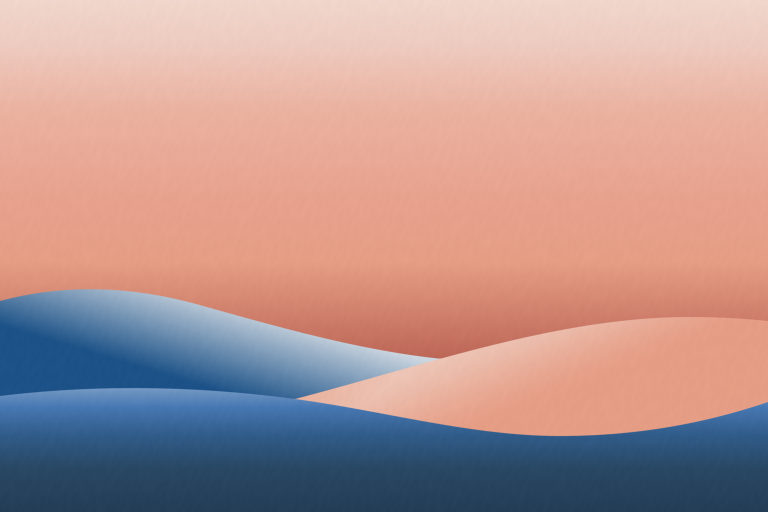
Write a Shadertoy shader that draws this background.

```glsl
// Layered dunes in blue and salmon under a soft pink dusk sky
#define SKY_TOP vec3(0.94, 0.84, 0.80)
#define SKY_MID vec3(0.905, 0.63, 0.55)
#define SKY_LOW vec3(0.74, 0.40, 0.34)
#define HILL_LIGHT vec3(0.80, 0.84, 0.88)
#define HILL_DEEP vec3(0.11, 0.32, 0.53)
#define DUNE_LIGHT vec3(0.93, 0.78, 0.725)
#define DUNE_DEEP vec3(0.90, 0.615, 0.52)
#define FRONT_RIM vec3(0.47, 0.61, 0.77)
#define FRONT_BLUE vec3(0.28, 0.47, 0.70)
#define FRONT_DEEP vec3(0.14, 0.24, 0.34)
#define GRAIN_AMOUNT 0.014
#define GRAIN_SCALE vec2(95.0, 38.0)

// Linear ramp from 0 at a to 1 at b
float ramp(float a, float b, float v) {
    return clamp((v - a) / (b - a), 0.0, 1.0);
}

// Cubic curve between two knots, each holding x, height and slope
float curve(vec3 a, vec3 b, float x) {
    float w = b.x - a.x;
    float t = ramp(a.x, b.x, x);
    float s = 1.0 - t;
    return a.y * s * s * (1.0 + 2.0 * t) + b.y * t * t * (3.0 - 2.0 * t)
         + w * t * s * (a.z * s - b.z * t);
}

// Ridge heights across the canvas
float backRidge(float x) {
    vec3 bend = vec3(0.26, 0.4043, -0.42);
    return x < bend.x ? curve(vec3(0.0, 0.4121, 0.40), bend, x)
                      : curve(bend, vec3(0.577, 0.2988, -0.15), x);
}

float duneRidge(float x) {
    vec3 crest = vec3(0.898, 0.3809, 0.0);
    return x < crest.x ? curve(vec3(0.384, 0.2207, 0.39), crest, x)
                       : curve(crest, vec3(1.0, 0.373, -0.16), x);
}

float frontRidge(float x) {
    vec3 bend = vec3(0.384, 0.2207, -0.20);
    vec3 dip = vec3(0.729, 0.1484, 0.0);
    if (x < bend.x) return curve(vec3(0.0, 0.2266, 0.18), bend, x);
    return x < dip.x ? curve(bend, dip, x)
                     : curve(dip, vec3(1.0, 0.2148, 0.51), x);
}

// Cellular noise for the paper grain
vec2 hash2(vec2 p) {
    vec2 q = vec2(dot(p, vec2(127.1, 311.7)), dot(p, vec2(269.5, 183.3)));
    return fract(sin(q) * 43758.5);
}

float cellular(vec2 p) {
    vec2 cell = floor(p);
    float nearest = 2.0;
    for (int j = -1; j <= 1; j++) {
        for (int i = -1; i <= 1; i++) {
            vec2 id = cell + vec2(i, j);
            nearest = min(nearest, length(id + hash2(id) - p));
        }
    }
    return nearest;
}

// Surface colours
vec3 skyColor(float y) {
    vec3 c = mix(SKY_TOP, vec3(0.93, 0.79, 0.745), ramp(1.0, 0.905, y));
    c = mix(c, vec3(0.92, 0.70, 0.63), ramp(0.905, 0.79, y));
    c = mix(c, SKY_MID, ramp(0.79, 0.60, y));
    c = mix(c, vec3(0.90, 0.62, 0.52), ramp(0.60, 0.49, y));
    return mix(c, SKY_LOW, ramp(0.49, 0.30, y));
}

vec3 frontColor(float y) {
    vec3 c = mix(FRONT_RIM, FRONT_BLUE, ramp(0.245, 0.205, y));
    c = mix(c, vec3(0.19, 0.36, 0.54), ramp(0.205, 0.15, y));
    c = mix(c, vec3(0.16, 0.28, 0.39), ramp(0.15, 0.085, y));
    return mix(c, FRONT_DEEP, ramp(0.085, 0.0, y));
}

vec3 duneColor(vec2 uv) {
    float shade = smoothstep(1.01, 1.22, 1.0 - uv.y + 0.6 * uv.x);
    float tip = 0.55 * ramp(0.54, 0.38, uv.x);
    return mix(DUNE_LIGHT, DUNE_DEEP, max(shade, tip));
}

void mainImage(out vec4 fragColor, in vec2 fragCoord) {
    vec2 uv = fragCoord / iResolution.xy;
    float edge = 0.75 / iResolution.y;

    // Sky and the hills, back to front
    vec3 color = skyColor(uv.y);
    vec3 hill = mix(HILL_DEEP, HILL_LIGHT, ramp(0.365, 0.545, uv.y + 0.45 * uv.x));
    color = mix(color, hill, smoothstep(-edge, edge, backRidge(uv.x) - uv.y));
    color = mix(color, duneColor(uv), smoothstep(-edge, edge, duneRidge(uv.x) - uv.y));
    color = mix(color, frontColor(uv.y), smoothstep(-edge, edge, frontRidge(uv.x) - uv.y));

    // Faint slanted grain
    vec2 grainPos = vec2(uv.x * 1.5 - 0.35 * uv.y, uv.y) * GRAIN_SCALE;
    color += GRAIN_AMOUNT * (cellular(grainPos) - 0.45);
    fragColor = vec4(color, 1.0);
}
```
